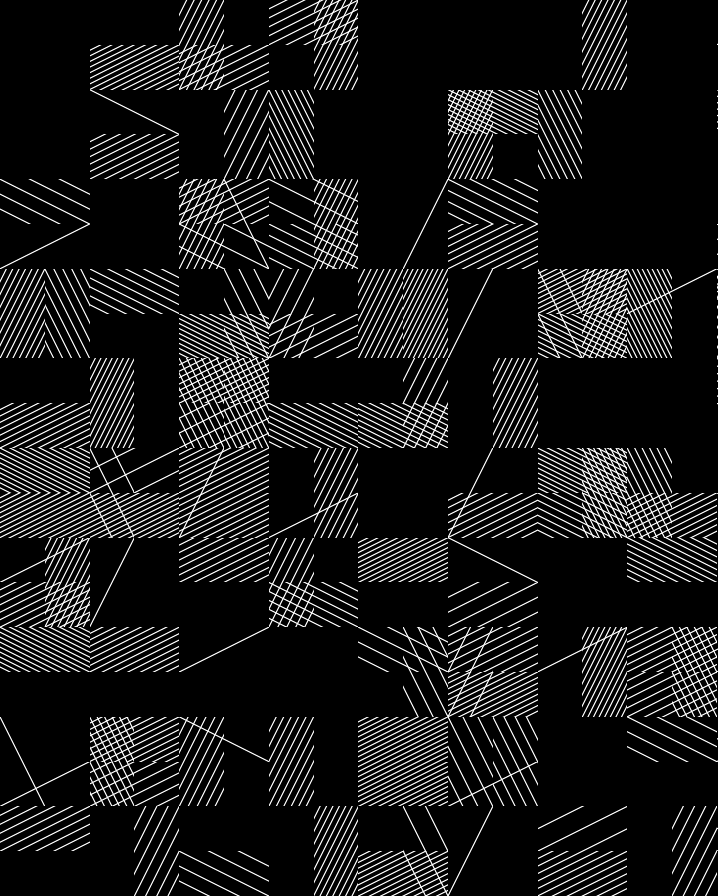
This pattern is drawn by a Shadertoy shader. Its source:

```glsl
// Thin white hatching on black: two layers of domino-shaped tiles, one lying
// and one upright, overlap on a square grid. A random share of the tiles is
// filled with evenly spaced lines parallel to one of the tile's diagonals.

const float ROWS = 20.0;             // grid cells per canvas height
const float LINE_WIDTH = 0.0235;     // in cells
const float MAX_LINES = 9.0;         // most line steps across one tile side
const float RISING_SHARE = 0.56;     // tiles hatched upwards to the right
const vec3 PAPER = vec3(0.0);
const vec3 INK = vec3(1.0);

// Three independent random values in 0..1 for a tile and its layer
vec3 hash3(vec2 tile, float layer) {
    uvec3 v = uvec3(ivec3(vec3(tile, layer)) + 100);
    v = v * 1664525u + 1013904223u;
    for (int i = 0; i < 2; i++) {
        v.x += v.y * v.z;
        v.y += v.z * v.x;
        v.z += v.x * v.y;
        v ^= v >> 16u;
    }
    return vec3(v >> 8u) / 16777216.0;
}

// Pixel coverage of a line, also when it is thinner than a pixel
float lineCoverage(float dist, float width, float pixel) {
    float w = width / pixel;
    float inner = max(0.5 * w - 0.65, 0.0);
    float outer = 0.5 * w + 0.65;
    return min(1.1 * w, 1.0) * (1.0 - smoothstep(inner, outer, dist / pixel));
}

// Distance in cells to the hatch lines; q runs over 0..1 inside the tile
float hatchDistance(vec2 q, vec2 size, float steps) {
    float offset = q.y - q.x;
    float index = clamp(round(offset * steps), 1.0 - steps, steps - 1.0);
    return abs(offset - index / steps) / length(1.0 / size);
}

// One layer of equal tiles, of which the given share is hatched
float hatchLayer(vec2 p, vec2 size, float share, float layer, float pixel) {
    vec2 tile = floor(p / size);
    vec2 q = fract(p / size);
    vec3 rnd = hash3(tile, layer);
    if (rnd.x > share) return 0.0;
    if (rnd.y > RISING_SHARE) q.x = 1.0 - q.x;
    float steps = 1.0 + floor(rnd.z * MAX_LINES);
    return lineCoverage(hatchDistance(q, size, steps), LINE_WIDTH, pixel);
}

void mainImage(out vec4 fragColor, in vec2 fragCoord) {
    float pixel = ROWS / iResolution.y;
    vec2 p = fragCoord * pixel;

    float lying = hatchLayer(p, vec2(2.0, 1.0), 0.41, 1.0, pixel);
    float upright = hatchLayer(p, vec2(1.0, 2.0), 0.34, 2.0, pixel);

    // Crossing lines add up without exceeding full ink
    float ink = 1.0 - (1.0 - lying) * (1.0 - upright);
    fragColor = vec4(mix(PAPER, INK, ink), 1.0);
}
```
